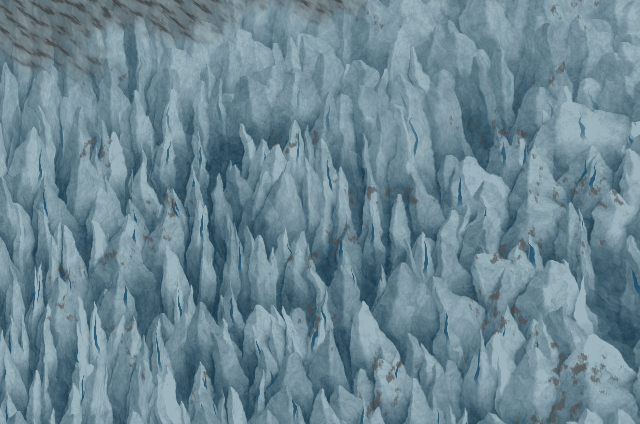
Reproduce this texture procedurally as a WebGL 1 fragment shader.

```glsl
precision highp float;
// Draws a glacier icefall: overlapping pale blue seracs with dark crevasses and streaks of grit.

uniform vec2 u_resolution;

#define CELL vec2(0.086, 0.054)
#define SERAC_HEIGHT 0.12
#define SERAC_WIDTH 0.098
#define EDGE 0.0022
#define GRAIN 0.18
#define FACET 0.17
#define DEEP_ICE vec3(0.12, 0.25, 0.32)
#define PALE_ICE vec3(0.565, 0.665, 0.705)
#define SLIT_BLUE vec3(0.10, 0.30, 0.41)
#define GRIT vec3(0.38, 0.41, 0.415)
#define RUST vec3(0.29, 0.28, 0.275)

vec3 hash3(vec2 p) {
  vec3 k = vec3(dot(p, vec2(127.1, 311.7)), dot(p, vec2(269.5, 183.3)), dot(p, vec2(419.2, 371.9)));
  return fract(sin(k) * 43758.55);
}

// Layered sines, roughly -1 to 1
float ripple(vec2 p) {
  float sum = 0.0, amp = 0.5;
  for (int i = 0; i < 5; i++) {
    sum += amp * sin(p.x + 1.6 * sin(p.y * 0.8 + float(i)));
    p = mat2(1.2, 1.4, -1.4, 1.2) * p + 2.3;
    amp *= 0.6;
  }
  return sum;
}

// Cellular noise: x = distance to the nearest point, y = random value of its cell
vec2 cellular(vec2 p) {
  vec2 id = floor(p), f = fract(p), nearest = vec2(2.0, 0.0);
  for (int j = -1; j <= 1; j++)
    for (int i = -1; i <= 1; i++) {
      vec2 o = vec2(float(i), float(j));
      vec3 h = hash3(id + o);
      float d = length(o + h.xy - f);
      if (d < nearest.x) nearest = vec2(d, h.z);
    }
  return nearest;
}

// Front-to-back stack of seracs: x = tone, y = share of blue slit
vec2 seracs(vec2 p, float far) {
  float wobble = ripple(p * vec2(48.0, 34.0));
  vec2 home = floor(p / CELL);
  vec2 result = vec2(0.0);
  float open = 1.0, shadow = 0.0;
  for (int row = -3; row <= 6; row++) {
    for (int col = 0; col < 5; col++) {
      vec2 id = home + vec2(2.0 - float(col), float(row));
      vec3 place = hash3(id), form = hash3(id + 57.3), look = hash3(id + 113.9);
      vec2 tip = (id + vec2(0.1 + 0.8 * place.x, 2.5 * place.y)) * CELL;
      float depth = tip.y - p.y;
      float down = clamp(depth, 0.0, 0.22);

      // Lopsided outline, sharp near and domed far away
      float x = p.x - tip.x - (place.z - 0.4) * 0.35 * down + 0.006 * wobble;
      float size = SERAC_WIDTH * mix(0.3, 1.15, form.x * mix(form.x, 1.0, far));
      float side = x < 0.0 ? 0.22 + 0.7 * form.y : 0.45 + 0.75 * form.z;
      float taper = mix(0.5 + 0.5 * look.z, 0.45, far);
      float width = size * side * pow(min(down / SERAC_HEIGHT, 1.0) + 0.0001, taper);
      float inside = width - abs(x);
      float cover = smoothstep(-EDGE, EDGE, inside) * smoothstep(0.0, EDGE, depth);

      // Shaded left face, lit right face, darkness toward the foot
      float s = x / (width + 0.004);
      float ridge = -0.5 + 0.8 * look.x + 0.25 * wobble;
      float face = smoothstep(ridge - 0.13, ridge + 0.13, s);
      float tone = mix(0.63, 0.98, face) + 0.3 * (look.y - 0.5);
      tone += 0.04 * exp(-down / 0.01) - 0.14 * s * s * face;
      tone *= 1.0 - 0.72 * smoothstep(0.08, 0.2, depth);
      tone *= 1.0 - shadow;

      // Narrow wedge-shaped crack in a few faces
      float slitX = abs(x - size * (form.y - 0.4) * 0.5);
      float slitWidth = 0.0034 * smoothstep(0.025, 0.08, depth);
      float slit = step(0.68, look.z) * smoothstep(slitWidth + 0.001, slitWidth - 0.001, slitX);
      slit *= smoothstep(0.025, 0.035, depth) * smoothstep(0.12, 0.08, depth) * (1.0 - far);

      result += open * cover * vec2(tone, slit);
      open *= 1.0 - cover;
      float gap = exp(-max(-inside, 0.0) / 0.0065) * step(x, 0.0);
      float sunk = smoothstep(0.015, 0.08, depth) * (0.45 + 0.5 * form.z);
      shadow = max(shadow, gap * sunk * (1.0 - 0.5 * far));
    }
    if (open < 0.01) break;
  }
  return result;
}

void main() {
  vec2 p = gl_FragCoord.xy / u_resolution.y;
  float far = smoothstep(0.55, 0.92, p.y);

  // Finer spires on the left, bent and uneven rows
  vec2 q = vec2(p.x * (1.3 - 0.19 * p.x), p.y + 0.025 * sin(p.x * 7.0 + 2.0 * sin(p.y * 5.0)));
  q += 0.011 * vec2(ripple(p * 15.0), ripple(p.yx * 17.0 + 5.0));
  vec2 ice = seracs(q, far);

  // Flat facets, surface grain and broad light
  vec2 bent = q + 0.012 * vec2(ripple(q * 40.0), ripple(q * 33.0 + 7.0));
  float facet = cellular(vec2(bent.x + 0.35 * bent.y, bent.y) * vec2(42.0, 17.0)).y - 0.5;
  float flutes = cellular(bent * vec2(85.0, 42.0)).x;
  float grain = cellular(q * vec2(200.0, 140.0)).x;
  float tone = mix(ice.x, 0.86, 0.3 * far);
  tone += FACET * facet * (1.0 - 0.3 * far) + GRAIN * (0.45 - flutes) + 0.7 * GRAIN * (0.45 - grain);
  tone += 0.1 * ripple(p * 5.0) + 0.04 * ripple(q * vec2(90.0, 45.0));
  vec3 color = mix(DEEP_ICE, PALE_ICE, clamp(tone, 0.0, 1.1));
  color = mix(color, SLIT_BLUE, 0.85 * clamp(ice.y, 0.0, 1.0));

  // Grit slope at the upper left, with fine dark slanted streaks
  float streak = ripple(vec2(dot(p, vec2(100.0, 150.0)), dot(p, vec2(40.0, -26.0))));
  float slope = smoothstep(-0.06, 0.06, p.y - 0.84 - 0.22 * p.x + 0.08 * ripple(p * 17.0));
  color = mix(color, GRIT * (1.0 - 0.38 * smoothstep(0.0, 0.8, streak)), slope * (0.65 + 0.25 * streak));

  // Faint grey-brown stains, more to the right
  float stain = ripple(p * vec2(13.0, 19.0) + 4.0) + 0.7 * ripple(p * vec2(130.0, 90.0));
  stain = smoothstep(0.9, 1.4, stain + 0.25 * smoothstep(0.5, 1.5, p.x) - 0.3 * far);
  color = mix(color, RUST, 0.6 * stain);

  gl_FragColor = vec4(color, 1.0);
}
```
